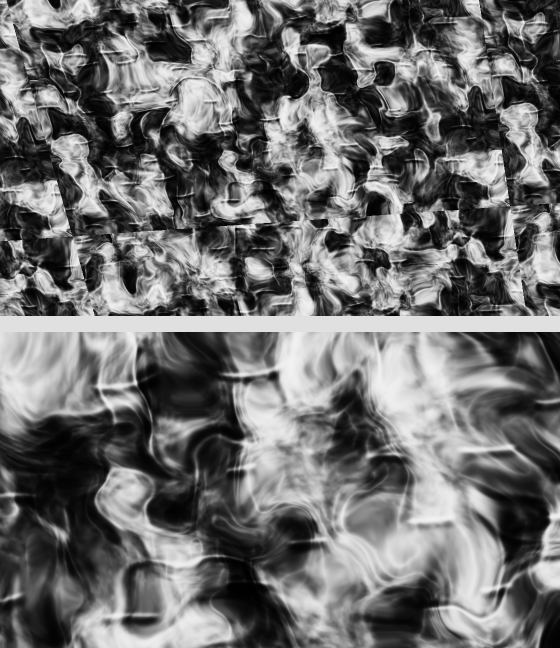
Top: the whole. Bottom: its middle third, enlarged.
Give the GLSL for this texture, as a WebGL 2 fragment shader.

```glsl
#version 300 es
precision highp float;
// Crumpled black and white relief, laid as large leaning tiles with hard seams.
// Domain-warped noise gives the soft patches; embossed contours, short dashes
// and stretched fine noise add creases and fibres. 2x2 samples smooth the edges.

uniform vec2 u_resolution;
out vec4 fragColor;

// Tile layout, in canvas heights
const vec2 TILE_SIZE = vec2(1.43, 0.92);
const vec2 LEFT_SEAM = vec2(0.30, -0.28);    // x at the bottom, change with y
const vec2 RIGHT_SEAM = vec2(1.667, -0.151);
const vec2 FLOOR_SEAM = vec2(0.236, 0.069);  // y at the left, change with x

// Relief
const vec2 PATCH_FREQ = vec2(19.0, 14.0);
const float WARP_BROAD = 0.055;
const float WARP_FINE = 0.026;
const float FIBRE = 0.25;
const vec2 DASH_CELL = vec2(0.13, 0.062);
const float DASH_WIDTH = 0.0025;

// Tone
const float CONTRAST = 5.7;
const float BIAS = -0.06;
const float WHITE = 0.95;

float hash(vec2 p) {
    return fract(sin(dot(p, vec2(127.1, 311.7))) * 43758.5453);
}

// Value noise centred on zero, from -0.5 to 0.5
float noise(vec2 p) {
    vec2 i = floor(p), f = fract(p);
    f = f * f * f * (f * (f * 6.0 - 15.0) + 10.0);
    float low = mix(hash(i), hash(i + vec2(1, 0)), f.x);
    float high = mix(hash(i + vec2(0, 1)), hash(i + vec2(1, 1)), f.x);
    return mix(low, high, f.y) - 0.5;
}

vec2 noise2(vec2 p) {
    return vec2(noise(p), noise(p + vec2(37.2, 71.8)));
}

float fbm(vec2 p) {
    float sum = 0.0, amp = 0.5;
    for (int i = 0; i < 4; i++) {
        sum += amp * noise(p);
        p = mat2(1.6, 1.2, -1.2, 1.6) * p + 11.3;
        amp *= 0.6;
    }
    return sum;
}

// Bright line along the zero contour with a shadow on its low side
float crease(float n, float width) {
    float lit = n / width;
    float shade = (n + 2.6 * width) / (1.8 * width);
    return exp(-lit * lit) - 0.8 * exp(-shade * shade);
}

// Short, slightly bowed horizontal strokes, at most one per cell
float dashes(vec2 p) {
    vec2 g = p / DASH_CELL;
    g.x += 0.37 * floor(g.y);
    vec2 id = floor(g);
    vec2 jitter = vec2(hash(id + 3.1), hash(id + 8.7)) - 0.5;
    vec2 d = (fract(g) - 0.5 - jitter * vec2(0.25, 0.5)) * DASH_CELL;
    float halfLength = mix(0.018, 0.045, hash(id + 5.3));
    d.y += jitter.x * (0.2 * d.x + 10.0 * d.x * d.x);
    float ends = 1.0 - smoothstep(0.6, 1.0, abs(d.x) / halfLength);
    return step(0.42, hash(id + 1.9)) * ends * crease(d.y, DASH_WIDTH);
}

// Canvas position to position inside one tile
vec2 tilePosition(vec2 p) {
    float left = LEFT_SEAM.x + LEFT_SEAM.y * p.y;
    float right = RIGHT_SEAM.x + RIGHT_SEAM.y * p.y;
    float u = (p.x - left) / (right - left);
    float v = p.y - FLOOR_SEAM.x - FLOOR_SEAM.y * p.x;
    return vec2(fract(u) * TILE_SIZE.x, mod(v, TILE_SIZE.y));
}

float relief(vec2 q) {
    vec2 broad = noise2(q * 8.0 + 4.7);
    vec2 w = q + WARP_BROAD * broad;
    w += WARP_FINE * noise2(w * 25.0 + 9.1);

    // Soft light and dark patches
    float patches = noise(w * PATCH_FREQ);
    float body = patches + 0.75 * fbm(w * 33.0 + 17.0);

    // Fibres follow the folds of the patches
    vec2 bent = w + 0.010 * noise2(w * 50.0);
    float fibre = 0.36 - 2.0 * abs(noise(bent * vec2(74.0, 34.0) + 5.0 * patches));
    fibre += 0.9 * noise(bent * vec2(85.0, 130.0) + 6.0 * broad);

    // Broken creases: patch rims, upright folds and level folds
    float mask = noise(q * 11.0 + 51.0);
    float rim = crease(patches - 0.04, 0.045) * smoothstep(-0.08, 0.18, mask);
    float upright = crease(noise(w * vec2(22.0, 9.0) + 23.0), 0.055)
                  * smoothstep(-0.02, 0.2, noise(q * 12.0 + 83.0));
    float level = crease(noise(w * vec2(8.0, 19.0) + 61.0), 0.05)
                * smoothstep(0.0, 0.22, -mask);

    float lines = 0.28 * rim + 0.30 * upright + 0.28 * level
                + 0.34 * dashes(q + 0.15 * (w - q));
    return body + FIBRE * fibre + lines;
}

void main() {
    float tone = 0.0;
    for (int i = 0; i < 4; i++) {
        vec2 offset = (vec2(i & 1, i >> 1) - 0.5) * 0.5;
        vec2 p = (gl_FragCoord.xy + offset) / u_resolution.y;
        // Logistic curve spreads the greys evenly
        tone += WHITE / (1.0 + exp(-CONTRAST * (relief(tilePosition(p)) + BIAS)));
    }
    fragColor = vec4(vec3(tone * 0.25), 1.0);
}
```
